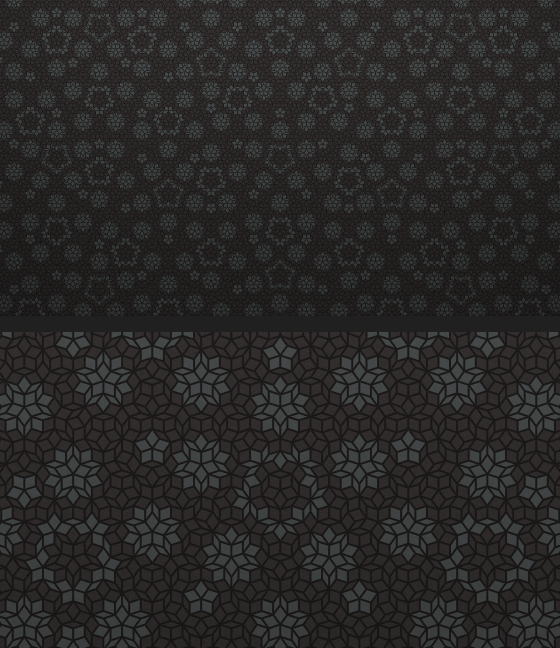
Top, the full canvas; bottom, a detail of the centre.
This pattern is drawn by a WebGL 1 fragment shader. Its source:

```glsl
precision highp float;
// A dark Penrose rhomb tiling with interlocking charcoal and slate rosettes.
// Each point descends through Robinson triangles to its own half rhomb; every
// corner remembers the step that made it, and this picks its rosette kind.

uniform vec2 u_resolution;

const float PHI = 1.618034;
const float EDGE = 0.0128;         // rhomb side, canvas height = 1
const int LEVELS = 13;             // subdivision steps
const int ROSETTE_LEVEL = 9;       // steps whose corners carry rosettes
const float DISC_BIRTH = 9.0;      // corners made here get light discs
const float STAR_BIRTH = 8.0;      // these get stars, older ones dark discs
const float ROOT_SCALE = 521.002;  // PHI to the power LEVELS
const float LINE_HALF = 0.082;     // half line width, in rhomb sides
const float STAR_REACH = 1.0;      // rosette radii, in rhomb sides
const float DISC_REACH = 2.2;
const float GRAIN = 0.012;
const float GRAIN_ROWS = 432.0;
const vec3 SLATE = vec3(0.266, 0.277, 0.277);
const vec3 CHARCOAL = vec3(0.188, 0.176, 0.172);
const vec3 GROUT = vec3(0.103, 0.096, 0.094);

float hash(vec2 p) {
  return fract(sin(dot(p, vec2(127.1, 311.7))) * 43758.5453);
}

float cross2(vec2 a, vec2 b) {
  return a.x * b.y - a.y * b.x;
}

// True when p and q lie on the same side of the line a-b.
bool sameSide(vec2 p, vec3 q, vec3 a, vec3 b) {
  vec2 dir = b.xy - a.xy;
  return cross2(dir, p - a.xy) * cross2(dir, q.xy - a.xy) > 0.0;
}

// New corner on a-b at the golden section, with its birth step in z.
vec3 goldenCut(vec3 a, vec3 b, float birth) {
  return vec3(a.xy + (b.xy - a.xy) / PHI, birth);
}

vec3 nearest(vec2 p, vec3 a, vec3 b, vec3 c) {
  vec3 best = a;
  if (distance(p, b.xy) < distance(p, best.xy)) best = b;
  if (distance(p, c.xy) < distance(p, best.xy)) best = c;
  return best;
}

void main() {
  vec2 uv = gl_FragCoord.xy / u_resolution;
  float pixel = 1.0 / u_resolution.y;
  vec2 p = (gl_FragCoord.xy - 0.5 * u_resolution) * pixel;

  // Root triangle: acute, with its incenter at the canvas center
  float size = EDGE * ROOT_SCALE;
  vec3 a = vec3(-0.7265, 0.0, 0.0) * size;
  vec3 b = a + size * vec3(0.951057, 0.309017, 0.0);
  vec3 c = a + size * vec3(0.951057, -0.309017, 0.0);
  bool acute = true;
  vec3 bigA = a;
  vec3 bigB = b;
  vec3 bigC = c;

  // Descend into the child triangle that holds p
  for (int i = 0; i < LEVELS; i++) {
    if (i == ROSETTE_LEVEL) {
      bigA = a;
      bigB = b;
      bigC = c;
    }
    float birth = float(i + 1);
    vec3 oldA = a;
    vec3 oldB = b;
    vec3 oldC = c;
    if (acute) {
      vec3 cut = goldenCut(a, b, birth);
      acute = sameSide(p, oldB, cut, oldC);
      a = acute ? oldC : cut;
      b = acute ? cut : oldC;
      c = acute ? oldB : oldA;
    } else {
      vec3 q = goldenCut(b, a, birth);
      vec3 r = goldenCut(b, c, birth);
      a = r;
      c = oldA;
      if (sameSide(p, oldC, r, oldA)) {
        b = oldC;
      } else if (sameSide(p, oldB, q, r)) {
        a = q;
        b = r;
        c = oldB;
      } else {
        b = q;
        acute = true;
      }
    }
  }

  // Distance to the four sides of the whole rhomb
  float span = abs(cross2(b.xy - a.xy, c.xy - a.xy)) / EDGE;
  float d1 = abs(cross2(b.xy - a.xy, p - a.xy)) / EDGE;
  float d2 = abs(cross2(c.xy - a.xy, p - a.xy)) / EDGE;
  float inset = min(min(d1, d2), min(span - d1, span - d2));
  float line = clamp((LINE_HALF * EDGE - inset) / pixel + 0.5, 0.0, 1.0);

  // Light discs, light stars on dark, and dark discs in light surrounds
  vec2 center = 0.5 * (b.xy + c.xy) + vec2(0.0003, 0.0002);  // settles ties
  vec3 hub = nearest(center, bigA, bigB, bigC);
  float radius = distance(center, hub.xy) / EDGE;
  float slate = step(DISC_REACH, radius);
  if (hub.z > DISC_BIRTH - 0.5) slate = step(radius, DISC_REACH);
  else if (hub.z > STAR_BIRTH - 0.5) slate = step(radius, STAR_REACH);
  vec3 color = mix(mix(CHARCOAL, SLATE, slate), GROUT, line);

  // Light from above, soft side shade and fine grain
  float light = mix(0.74, 1.10, smoothstep(-0.1, 1.0, uv.y));
  light *= 1.0 - 0.12 * pow(abs(2.0 * uv.x - 1.0), 3.0);
  color = color * light + GRAIN * (hash(floor(p * GRAIN_ROWS)) - 0.5);
  gl_FragColor = vec4(color, 1.0);
}
```
